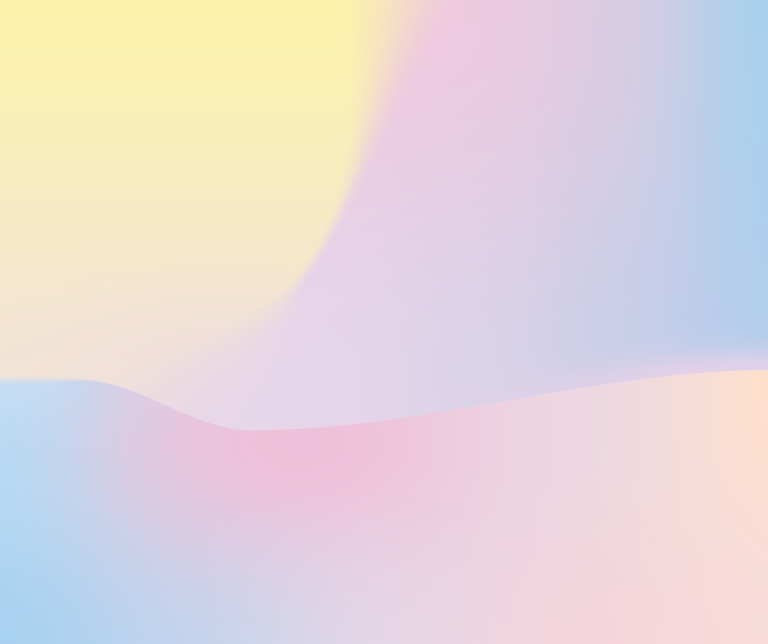
This background is drawn by a Shadertoy shader. Its source:

```glsl
// Soft pastel backdrop: a yellow veil and a lilac sky above a pink and blue wave.

// Veil colours, from top to bottom
const vec3 LEMON = vec3(0.99, 0.95, 0.67);
const vec3 CREAM = vec3(0.95, 0.895, 0.84);
const vec3 BLUSH = vec3(0.93, 0.86, 0.87);

// Horizontal colour ramps, from left to right
const vec3 SKY_TOP[5] = vec3[5](
    vec3(0.94, 0.79, 0.88), vec3(0.94, 0.79, 0.88), vec3(0.93, 0.79, 0.87),
    vec3(0.855, 0.80, 0.89), vec3(0.64, 0.82, 0.93));
const vec3 SKY_LOW[5] = vec3[5](
    vec3(0.905, 0.845, 0.91), vec3(0.90, 0.835, 0.915), vec3(0.855, 0.825, 0.91),
    vec3(0.79, 0.805, 0.91), vec3(0.69, 0.805, 0.925));
const vec3 WAVE_TOP[5] = vec3[5](
    vec3(0.71, 0.86, 0.96), vec3(0.905, 0.785, 0.87), vec3(0.93, 0.79, 0.87),
    vec3(0.925, 0.845, 0.885), vec3(0.985, 0.875, 0.83));
const vec3 WAVE_LOW[5] = vec3[5](
    vec3(0.64, 0.82, 0.94), vec3(0.77, 0.83, 0.93), vec3(0.90, 0.84, 0.90),
    vec3(0.96, 0.83, 0.86), vec3(0.97, 0.86, 0.85));

// Glows
const vec3 RIM_PINK = vec3(0.91, 0.82, 0.91);
const vec3 ROSE = vec3(0.94, 0.745, 0.845);
const vec3 PEACH = vec3(1.0, 0.88, 0.78);
const vec3 ICE = vec3(0.80, 0.88, 0.96);
const float RIM_HEIGHT = 0.035;
const float RAMP_BLUR = 0.165;

// Five evenly spaced colours, blended with Gaussian weights
vec3 ramp(vec3 stops[5], float x) {
    vec3 sum = vec3(0.0);
    float total = 0.0;
    for (int i = 0; i < 5; i++) {
        float d = (x - float(i) / 4.0) / RAMP_BLUR;
        float weight = exp(-d * d);
        sum += weight * stops[i];
        total += weight;
    }
    return sum / total;
}

float glow(vec2 p, vec2 center, vec2 size) {
    vec2 d = (p - center) / size;
    return exp(-dot(d, d));
}

// Height of the wave crest
float waveHeight(float x) {
    return 0.410 - 0.078 * smoothstep(0.105, 0.325, x)
                 + 0.0935 * smoothstep(0.33, 1.0, x);
}

vec3 skyColor(vec2 p, float height) {
    float x = (p.x - 0.25) / 0.75;
    vec3 color = mix(ramp(SKY_LOW, x), ramp(SKY_TOP, x), smoothstep(0.42, 0.98, p.y));
    float rim = exp(-pow(height / RIM_HEIGHT, 2.0)) * smoothstep(0.5, 0.95, p.x);
    return mix(color, RIM_PINK, 0.85 * rim);
}

vec3 veilColor(vec2 p) {
    vec3 color = mix(CREAM, LEMON, smoothstep(0.36, 1.08, p.y) * 1.02);
    return mix(color, BLUSH, 0.8 * glow(p, vec2(0.29, 0.40), vec2(0.18, 0.12)));
}

// Share of the veil: its edge is crisp in the middle and melts at both ends
float veilMask(vec2 p) {
    float depth = 1.0 - p.y;
    float edge = 0.52 - 0.19 * depth - 1.3 * pow(depth, 4.0);
    float blur = 0.011 + 0.5 * pow(depth - 0.4, 2.0) + 0.6 * max(depth - 0.44, 0.0);
    return 1.0 - smoothstep(edge - blur, edge + blur, p.x);
}

vec3 waveColor(vec2 p) {
    vec3 color = mix(ramp(WAVE_LOW, p.x), ramp(WAVE_TOP, p.x), smoothstep(-0.02, 0.32, p.y));
    color = mix(color, ROSE, 0.8 * glow(p, vec2(0.39, 0.31), vec2(0.16, 0.12)));
    color = mix(color, PEACH, 0.75 * glow(p, vec2(1.03, 0.42), vec2(0.09, 0.20)));
    return mix(color, ICE, 0.6 * glow(p, vec2(0.0, 0.41), vec2(0.10, 0.06)));
}

void mainImage(out vec4 fragColor, in vec2 fragCoord) {
    vec2 p = fragCoord / iResolution.xy;
    float height = p.y - waveHeight(p.x);

    // Upper field
    vec3 color = mix(skyColor(p, height), veilColor(p), veilMask(p));

    // Wave, with a softer crest at the far left
    float crestBlur = 0.8 / iResolution.y + 0.008 * (1.0 - smoothstep(0.03, 0.15, p.x));
    float wave = 1.0 - smoothstep(-crestBlur, crestBlur, height);
    color = mix(color, waveColor(p), wave);

    fragColor = vec4(color, 1.0);
}
```
